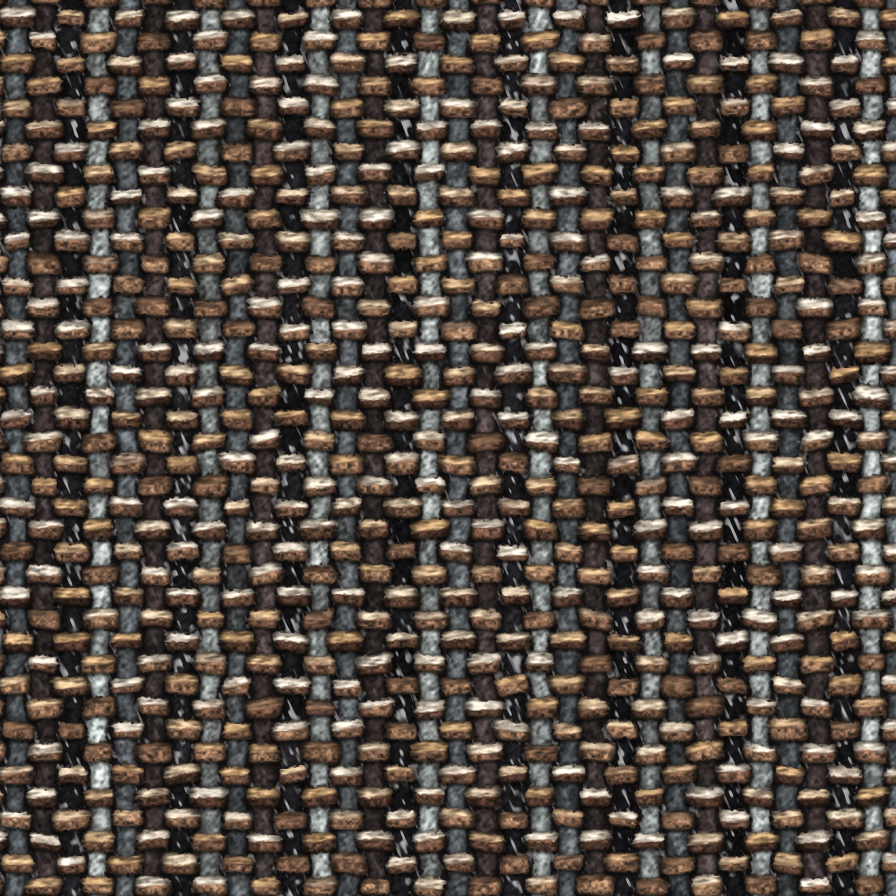
Reproduce this texture procedurally as a WebGL 1 fragment shader.

```glsl
precision highp float;
// Tweed upholstery in plain weave: pale, slate, umber and black warps cross two-ply wefts.
// Each thread float is a soft rounded box placed by cell parity; warps are laid first, wefts over them.
// Hashes vary the rows, columns and floats; stretched value noise gives fibres, fuzz and bright flecks.
uniform vec2 u_resolution;

const vec2 THREADS = vec2(32.5, 40.3);      // warps across, wefts down
const vec2 PHASE = vec2(-0.10, 0.045);
const vec2 WARP_HALF = vec2(0.37, 0.82);    // half size of a visible warp, in cells
const vec2 WEFT_HALF = vec2(0.60, 0.42);    // half size of a visible weft, in cells
const float WOBBLE = 0.24;
const float TILT = 0.22;                    // largest slant of a weft float
const float FUZZ = 0.24;
const float PLY_SPLIT = 0.03;               // height where the light ply meets the dark one
const float CONTRAST = 0.30;

const vec3 GAP = vec3(0.090, 0.080, 0.085);
const vec3 PALE_WARP = vec3(0.56, 0.58, 0.57);
const vec3 SLATE_WARP = vec3(0.34, 0.355, 0.365);
const vec3 UMBER_WARP = vec3(0.26, 0.225, 0.22);
const vec3 BLACK_WARP = vec3(0.125, 0.12, 0.13);
const vec3 CREAM = vec3(0.94, 0.89, 0.82);
const vec3 GOLD = vec3(0.79, 0.65, 0.49);
const vec3 TAN = vec3(0.58, 0.46, 0.37);
const vec3 BROWN = vec3(0.28, 0.20, 0.165);
const vec3 FLECK = vec3(0.78, 0.78, 0.78);

float hash(vec2 p) {
  return fract(sin(dot(p, vec2(127.1, 311.7))) * 43758.5453);
}

float noise(vec2 p) {
  vec2 i = floor(p), f = fract(p);
  f = f * f * (3.0 - 2.0 * f);
  return mix(mix(hash(i), hash(i + vec2(1.0, 0.0)), f.x),
             mix(hash(i + vec2(0.0, 1.0)), hash(i + vec2(1.0, 1.0)), f.x), f.y);
}

// Coverage of a rounded float with half size h; distances are in row units.
float floatMask(vec2 q, vec2 h, float ragged, float aa) {
  vec2 aspect = vec2(THREADS.y / THREADS.x, 1.0);
  vec2 d = abs(q * aspect) - h * aspect + 0.24;
  float dist = length(max(d, 0.0)) + min(max(d.x, d.y), 0.0) - 0.24;
  dist += (ragged - 0.5) * FUZZ;
  return 1.0 - smoothstep(-0.06 - aa, 0.06 + aa, dist);
}

// Slanted bright strands.
float flecks(vec2 p) {
  return smoothstep(0.58, 0.90, noise(vec2(p.x * 7.0 + p.y * 2.5, p.y * 2.2 - p.x)));
}

vec3 warpColor(float column) {
  float k = mod(column, 4.0);
  if (k < 0.5) return SLATE_WARP;
  if (k < 1.5) return UMBER_WARP;
  if (k < 2.5) return BLACK_WARP;
  return PALE_WARP;
}

vec3 warpShade(vec2 q, vec2 cell, vec2 p, float grain) {
  float columnTone = 0.78 + 0.38 * hash(vec2(cell.x, 17.0));
  vec3 c = warpColor(cell.x) * columnTone * (0.75 + 0.45 * hash(cell + 3.7));
  float isBlack = 1.0 - step(0.5, abs(mod(cell.x, 4.0) - 2.0));
  float fibre = noise(vec2(p.x * 7.0 - p.y * 2.0, p.y * 5.0));
  c *= 0.45 + 0.65 * fibre + 0.45 * grain;
  c = mix(c, FLECK, flecks(p + 11.0) * mix(0.14, 0.75, isBlack));
  float roundness = 1.0 - 0.50 * pow(abs(q.x) / WARP_HALF.x, 2.0);
  return c * max(roundness, 0.3) * (1.0 - 0.50 * smoothstep(0.35, 0.80, abs(q.y)));
}

vec3 weftShade(vec2 q, vec2 cell, vec2 p, float grain) {
  float rowTone = hash(vec2(cell.y, 8.3));
  float tone = hash(cell + 21.4);
  // Fuzzy lower ply, mostly alike along a row.
  vec3 dark = mix(BROWN, TAN, clamp(0.70 * rowTone + 0.50 * tone - 0.10, 0.0, 1.0));
  dark *= 0.42 + 1.05 * grain;
  // Smooth twisted upper ply, more varied.
  vec3 light = mix(GOLD, CREAM, smoothstep(0.10, 0.75, hash(cell + 5.9)));
  float dull = 0.60 * hash(cell + 40.2) + 0.40 * rowTone;
  light = mix(light, TAN * 0.85, smoothstep(0.66, 0.78, dull));
  float strand = noise(vec2(p.x * 3.0 + p.y * 3.5, p.y * 8.0 - p.x * 2.0));
  light *= 0.45 + 0.65 * strand + 0.25 * grain;
  float split = PLY_SPLIT + 0.20 * (tone - 0.5) + 0.16 * (grain - 0.5) + 0.10 * q.x;
  vec3 c = mix(dark, light, smoothstep(-0.08, 0.08, q.y - split));
  float roundness = 1.0 - 0.40 * pow(abs(q.y) / WEFT_HALF.y, 3.0);
  return c * max(roundness, 0.3) * (1.0 - 0.50 * smoothstep(0.32, 0.64, abs(q.x)));
}

void main() {
  vec2 uv = gl_FragCoord.xy / u_resolution;
  float aa = 0.6 * THREADS.y / u_resolution.y;
  vec2 p = uv * THREADS + PHASE;
  vec2 wander = vec2(noise(p * 0.9 + 7.0), noise(p * 0.9 + 53.0)) - 0.5;
  vec2 w = p + WOBBLE * wander;
  float grain = 0.6 * noise(p * vec2(7.0, 6.0)) + 0.4 * noise(p * vec2(13.0, 10.0) + 31.0);
  grain = clamp(0.5 + 1.2 * (grain - 0.5), 0.0, 1.0);

  // Deep gaps with stray bright strands.
  vec3 color = GAP * (0.4 + 1.2 * grain) + FLECK * 0.45 * flecks(p);

  // Layer 0 holds the warp floats, layer 1 the weft floats.
  for (int layer = 0; layer < 2; layer++) {
    for (int j = -1; j <= 1; j++) {
      for (int i = -1; i <= 1; i++) {
        vec2 cell = floor(w) + vec2(float(i), float(j));
        if (abs(mod(cell.x + cell.y, 2.0) - float(layer)) > 0.5) continue;
        vec2 q = w - cell - 0.5;
        if (layer == 1) q.y += q.x * TILT * (hash(cell + 90.0) - 0.5);
        vec2 size = (layer == 0 ? WARP_HALF : WEFT_HALF) * (0.87 + 0.24 * hash(cell + 71.0));
        // Contact shadow cast by a weft on the warps beneath it.
        if (layer == 1) color *= 1.0 - 0.45 * floatMask(q + vec2(0.0, 0.08), size * 1.08, 0.5, 0.08);
        float mask = floatMask(q, size, grain, aa);
        vec3 thread = layer == 0 ? warpShade(q, cell, p, grain) : weftShade(q, cell, p, grain);
        color = mix(color, thread, mask);
      }
    }
  }
  color = clamp(color * 1.06, 0.0, 1.0);
  color = mix(color, color * color * (3.0 - 2.0 * color), CONTRAST);
  gl_FragColor = vec4(color, 1.0);
}
```
